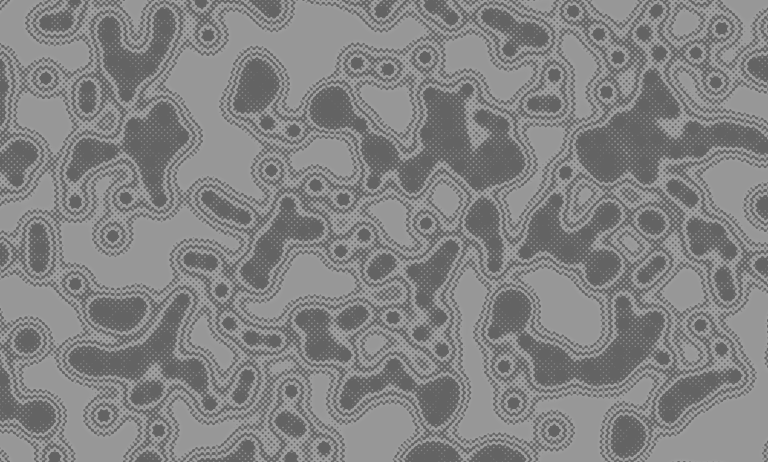
A WebGL 2 fragment shader for this texture:

```glsl
#version 300 es
precision highp float;
// Grey halftone of merging cells, each wrapped in concentric contour bands.

#define REACH 0.087       // radius of influence of one seed
#define CELL 0.11         // size of a scatter cell
#define SPARSE 0.15       // seed probability in the emptiest cells
#define DENSE 0.68        // seed probability in the fullest cells
#define BAND 0.18         // contour period in field units
#define CORE 0.90         // field level where cores begin
#define NUCLEUS 0.0115    // radius of the solid disc at each seed
#define SCREEN 80.0       // halftone periods per canvas height
#define SOFTNESS 0.26     // edge softness of halftone dots
#define INK 0.39
#define PAPER 0.594
#define GLOW 0.63         // paper between the dots

uniform vec2 u_resolution;
out vec4 fragColor;

const float TAU = 6.28319;
const int SEEDS = 5;      // candidate seeds per cell

vec3 hash3(vec3 p) {
    p = fract(p * vec3(0.1031, 0.1030, 0.0973));
    p += dot(p, p.yxz + 33.33);
    return fract((p.xxy + p.yxx) * p.zyx);
}

// x: cube root of the summed seed kernels, y: distance to the nearest seed
vec2 seedField(vec2 p) {
    vec2 home = floor(p / CELL);
    float sum = 0.0;
    float nearest = 1.0;
    for (int y = -1; y <= 1; y++)
    for (int x = -1; x <= 1; x++) {
        vec2 cell = home + vec2(x, y);
        float chance = mix(SPARSE, DENSE, hash3(vec3(cell + 91.0, 3.0)).x);
        for (int i = 0; i < SEEDS; i++) {
            vec3 rnd = hash3(vec3(cell + 57.0, float(i) * 7.0 + 11.0));
            if (rnd.z > chance) continue;
            float dist = length(p - (cell + rnd.xy) * CELL);
            float falloff = max(0.0, 1.0 - dist / REACH);
            sum += falloff * falloff * falloff;
            nearest = min(nearest, dist);
        }
    }
    return vec2(pow(sum, 1.0 / 3.0), nearest);
}

// Ink density: two contour rings, a gradually filling core, solid nuclei
float inkTone(float field, float nearest) {
    float wave = 0.5 + 0.5 * cos(TAU * (min(field, CORE) - CORE) / BAND);
    float tone = mix(0.20, 0.25 + 0.65 * field, wave);
    tone = mix(-SOFTNESS, tone, smoothstep(0.42, 0.50, field));
    float nucleus = 1.0 - smoothstep(0.8, 1.2, nearest / NUCLEUS);
    return mix(tone, 1.0 + SOFTNESS, nucleus);
}

// Staggered dot screen
float screenLevel(vec2 p) {
    vec2 c = cos(TAU * SCREEN * p);
    return 0.5 + 0.5 * c.x * c.y;
}

void main() {
    vec2 p = gl_FragCoord.xy / u_resolution.y;
    vec2 seed = seedField(p);
    float tone = inkTone(seed.x, seed.y);

    // Supersample only the fine dot screen
    float coverage = 0.0;
    for (int j = -1; j <= 1; j++)
    for (int i = -1; i <= 1; i++) {
        vec2 q = p + vec2(i, j) / (3.0 * u_resolution.y);
        coverage += smoothstep(-SOFTNESS, SOFTNESS, tone - screenLevel(q));
    }
    coverage /= 9.0;

    float paper = mix(PAPER, GLOW, smoothstep(0.40, 0.52, seed.x));
    fragColor = vec4(vec3(mix(paper, INK, coverage)), 1.0);
}
```
